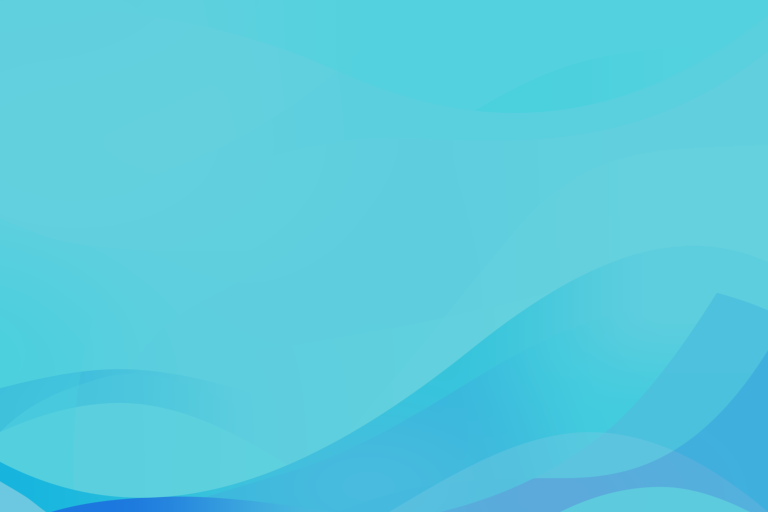
This background is drawn by a WebGL 1 fragment shader. Its source:

```glsl
precision highp float;
// Calm aqua background made of overlapping translucent waves and hills.
// Each edge is a smooth curve through three knots (x, height, slope);
// the area under it is tinted, with soft fades along or across the canvas.

uniform vec2 u_resolution;

const vec3 MID   = vec3(0.365, 0.807, 0.87);
const vec3 PALE  = vec3(0.40, 0.82, 0.87);
const vec3 AQUA  = vec3(0.29, 0.815, 0.87);
const vec3 TEAL  = vec3(0.21, 0.77, 0.86);
const vec3 SKY   = vec3(0.29, 0.735, 0.87);
const vec3 BLUE  = vec3(0.22, 0.72, 0.865);
const vec3 DEEP  = vec3(0.11, 0.47, 0.87);
const vec3 MIST  = vec3(0.46, 0.79, 0.88);

// Hermite segment between two knots, continued straight outside them
float segment(float x, vec3 a, vec3 b) {
  float w = b.x - a.x;
  float t = clamp((x - a.x) / w, 0.0, 1.0);
  float s = 1.0 - t;
  float y = s * s * ((1.0 + 2.0 * t) * a.y + t * w * a.z)
          + t * t * ((1.0 + 2.0 * s) * b.y - s * w * b.z);
  return y + min(x - a.x, 0.0) * a.z + max(x - b.x, 0.0) * b.z;
}

float curve(float x, vec3 a, vec3 b, vec3 c) {
  return x < b.x ? segment(x, a, b) : segment(x, b, c);
}

// Smooth coverage of the area below a curve
float under(vec2 p, vec3 a, vec3 b, vec3 c) {
  float h = curve(p.x, a, b, c);
  float slope = (curve(p.x + 0.002, a, b, c) - h) / 0.002;
  float d = (h - p.y) / sqrt(1.0 + slope * slope);
  float soft = 0.8 / u_resolution.y;
  return smoothstep(-soft, soft, d);
}

float glow(vec2 p, vec2 center, vec2 radius) {
  vec2 q = (p - center) / radius;
  return exp(-dot(q, q));
}

vec3 upperRibbons(vec2 p) {
  vec3 col = mix(MID, PALE, 0.7 * glow(p, vec2(0.15, 0.72), vec2(0.5, 0.3)));

  // Aqua light below the left pale area
  float lower = under(p, vec3(0.0, 0.574, -0.4), vec3(0.12, 0.53, -0.2), vec3(0.35, 0.51, 0.0));
  col = mix(col, AQUA, 0.85 * lower * glow(p, vec2(-0.05, 0.32), vec2(0.28, 0.22)));

  // Diagonal veil at the upper left
  float veil = 1.0 - under(p, vec3(0.1, 0.61, 0.15), vec3(0.527, 0.766, 0.62), vec3(0.8, 1.0, 1.1));
  col = mix(col, PALE, 0.55 * veil * (1.0 - lower) * smoothstep(0.1, 0.5, p.x));

  // Two nested bands across the top
  float band = 1.0 - under(p, vec3(0.39, 0.629, 0.6), vec3(0.82, 0.729, -0.05), vec3(1.5, 0.9, 0.8));
  float top = 1.0 - under(p, vec3(0.0, 0.99, 0.0), vec3(0.664, 0.859, -0.45), vec3(1.5, 0.97, 0.8));
  col = mix(col, PALE, 0.5 * (1.0 - band) * smoothstep(0.7, 1.4, p.x));
  col = mix(col, vec3(0.35, 0.815, 0.87), band * smoothstep(0.4, 0.9, p.x) * 0.8);
  col = mix(col, vec3(0.325, 0.82, 0.87), top * smoothstep(0.1, 0.9, p.x));
  float leaf = under(p, vec3(0.93, 0.785, 0.6), vec3(1.1, 0.868, 0.35), vec3(1.4, 0.915, 0.1));
  return mix(col, vec3(0.285, 0.815, 0.87), 0.8 * leaf * top * (1.0 - smoothstep(1.0, 1.4, p.x)));
}

vec3 middleVeils(vec2 p, vec3 col) {
  float shelf = under(p, vec3(0.49, 0.316, 0.1), vec3(0.742, 0.355, 0.17), vec3(1.055, 0.424, 0.25));
  col = mix(col, vec3(0.38, 0.82, 0.87), 0.6 * shelf * smoothstep(0.4, 0.9, p.x));
  float right = under(p, vec3(0.8, 0.297, 1.2), vec3(1.016, 0.56, 1.15), vec3(1.4, 0.713, 0.05));
  return mix(col, PALE, right * mix(0.35, 0.75, smoothstep(0.8, 1.3, p.x)));
}

vec3 leftLeaves(vec2 p, vec3 col) {
  float fade = 1.0 - smoothstep(-0.1, 0.55, p.x);
  float outer = under(p, vec3(0.0, 0.242, 0.25), vec3(0.234, 0.279, 0.0), vec3(0.6, 0.2, -0.3));
  col = mix(col, vec3(0.21, 0.71, 0.86), outer * fade);
  float inner = under(p, vec3(0.0, 0.156, 1.0), vec3(0.2, 0.262, 0.3), vec3(0.5, 0.2, -0.3));
  col = mix(col, vec3(0.31, 0.795, 0.87), 0.75 * inner * fade);
  float leaf = under(p, vec3(0.0, 0.156, 0.45), vec3(0.234, 0.213, 0.0), vec3(0.566, 0.088, -0.65));
  col = mix(col, vec3(0.37, 0.82, 0.87), 0.85 * leaf);
  // Faint upright edge
  float rim = 0.143 + 0.5 * (p.y - 0.1) * (p.y - 0.1);
  float side = 1.0 - smoothstep(rim - 0.002, rim + 0.002, p.x);
  return mix(col, AQUA, 0.4 * side * (1.0 - smoothstep(0.2, 0.45, p.y)));
}

// Colours inside the large wave
vec3 sea(vec2 p) {
  vec3 col = mix(TEAL, MID, smoothstep(0.85, 1.3, p.x));
  col = mix(vec3(0.09, 0.71, 0.87), col, smoothstep(0.0, 0.5, p.x));
  float body = under(p, vec3(0.57, 0.08, 0.3), vec3(0.918, 0.255, 0.62), vec3(1.25, 0.40, 0.2));
  vec3 water = mix(BLUE, vec3(0.26, 0.80, 0.87), smoothstep(0.85, 1.2, p.x + 0.3 * (p.y - 0.2)));
  float lift = smoothstep(0.18, 0.4, p.y);
  col = mix(col, water, body * (1.0 - lift * smoothstep(0.85, 1.25, p.x)));
  col = mix(col, SKY, 0.9 * glow(p, vec2(0.72, 0.05), vec2(0.25, 0.14)));

  // Deep blue swell and pale corner
  float swell = under(p, vec3(0.1, 0.0, 0.3), vec3(0.3, 0.029, 0.05), vec3(0.65, 0.0, -0.15));
  col = mix(col, mix(DEEP, SKY, smoothstep(0.2, 0.65, p.x)), swell);
  float corner = under(p, vec3(0.0, 0.06, -0.6), vec3(0.05, 0.03, -0.65), vec3(0.09, 0.0, -0.7));
  col = mix(col, MIST, 0.9 * corner);

  // Sweeping bands on the right
  float sweep = under(p, vec3(0.86, 0.0, 0.25), vec3(1.17, 0.146, 0.77), vec3(1.4, 0.428, 1.6))
              * under(p, vec3(1.4, 0.428, -0.25), vec3(1.45, 0.413, -0.32), vec3(1.5, 0.394, -0.4));
  col = mix(col, vec3(0.30, 0.75, 0.87), 0.9 * sweep);
  float trough = under(p, vec3(0.664, 0.0, 0.45), vec3(1.1, 0.066, 0.0), vec3(1.5, 0.316, 1.6));
  col = mix(col, vec3(0.23, 0.67, 0.87), trough * (0.12 + 0.63 * sweep));
  col = mix(col, vec3(0.33, 0.62, 0.85), 0.6 * trough * sweep * glow(p, vec2(1.08, 0.03), vec2(0.22, 0.12)));

  // Translucent hills
  float hill = under(p, vec3(0.76, 0.0, 0.6), vec3(1.152, 0.156, 0.0), vec3(1.5, 0.0, -0.85));
  col = mix(col, mix(MIST, vec3(0.45, 0.69, 0.86), trough * sweep), 0.4 * hill);
  float mound = under(p, vec3(1.094, 0.0, 0.5), vec3(1.29, 0.049, 0.0), vec3(1.465, 0.0, -0.5));
  return mix(col, MID, 0.9 * mound);
}

void main() {
  vec2 p = gl_FragCoord.xy / u_resolution * vec2(1.5, 1.0);
  vec3 col = leftLeaves(p, middleVeils(p, upperRibbons(p)));
  float wave = under(p, vec3(0.0, 0.098, -0.525), vec3(0.918, 0.316, 0.8), vec3(1.5, 0.488, -0.45));
  gl_FragColor = vec4(mix(col, sea(p), wave), 1.0);
}
```
